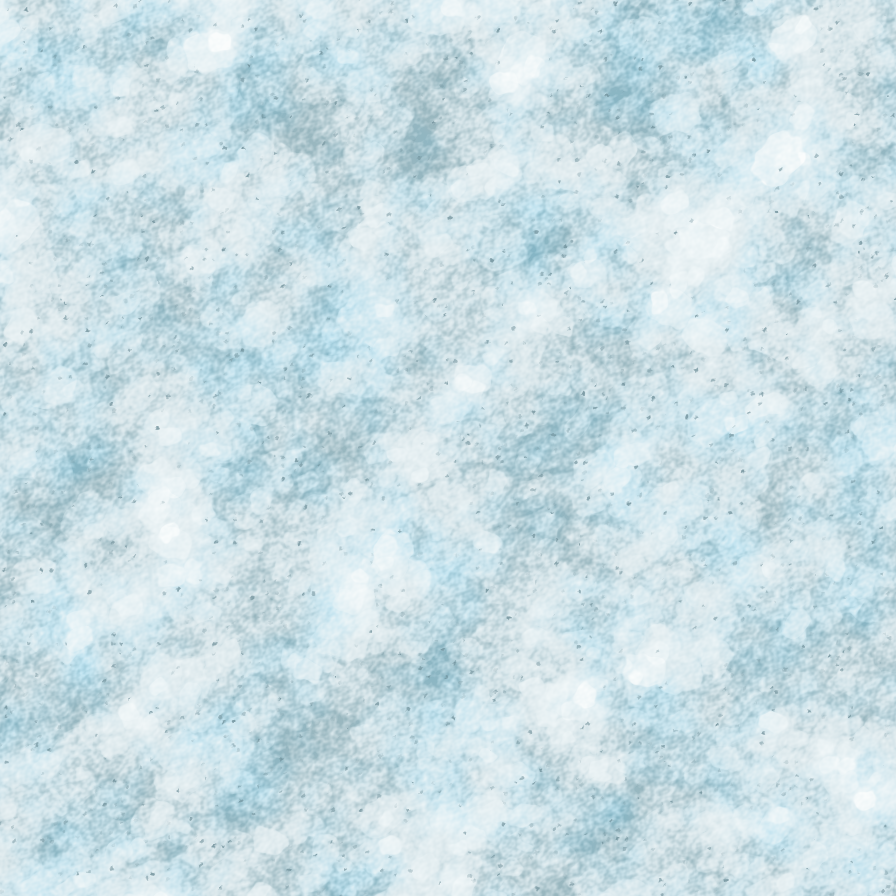
A Shadertoy shader for this texture:

```glsl
const vec3 DEEP_ICE = vec3(0.58, 0.715, 0.755);
const vec3 PALE_ICE = vec3(0.82, 0.895, 0.92);
const vec3 SNOW = vec3(0.98, 0.99, 0.99);
const vec3 PIT = vec3(0.42, 0.55, 0.59);
const vec3 BLUE_SHIFT = vec3(-0.075, -0.006, 0.022);

vec2 hash2(vec2 p) {
    vec3 q = fract(p.xyx * vec3(0.1031, 0.1030, 0.0973));
    q += dot(q, q.yzx + 33.33);
    return fract((q.xx + q.yz) * q.zy);
}

float cornerSlope(vec2 cell, vec2 offset) {
    float angle = 6.28318 * hash2(cell).x;
    return dot(vec2(cos(angle), sin(angle)), offset);
}

float gradientNoise(vec2 p) {
    vec2 i = floor(p), f = fract(p);
    vec2 u = f * f * f * (f * (f * 6.0 - 15.0) + 10.0);
    vec2 e = vec2(1.0, 0.0);
    float low = mix(cornerSlope(i, f), cornerSlope(i + e, f - e), u.x);
    float high = mix(cornerSlope(i + e.yx, f - e.yx),
                     cornerSlope(i + e.xx, f - e.xx), u.x);
    return mix(low, high, u.y);
}

float fbm(vec2 p, int octaves, float gain) {
    float sum = 0.0, amplitude = 1.0;
    for (int i = 0; i < octaves; i++) {
        sum += amplitude * gradientNoise(p);
        p = mat2(0.88, 0.47, -0.47, 0.88) * p * 2.03 + 17.3;
        amplitude *= gain;
    }
    return sum;
}

vec2 rotate(vec2 p, float angle) {
    float c = cos(angle), s = sin(angle);
    return vec2(c * p.x + s * p.y, c * p.y - s * p.x);
}

// Axes along and across the rising diagonal
vec2 alongSlope(vec2 p, float stretch) {
    return rotate(p, 0.69) / vec2(stretch, 1.0);
}

float cloudTone(vec2 p) {
    return 0.45 + 0.40 * fbm(alongSlope(p, 1.5) * 6.5 + 40.0, 4, 0.8);
}

// Blunt flat flakes, lighter ones lying over darker ones
float flakes(vec2 p, float scale, float base, float seed) {
    vec2 g = p * scale;
    float tone = base;
    for (int y = -1; y <= 1; y++)
    for (int x = -1; x <= 1; x++) {
        vec2 id = floor(g) + vec2(x, y);
        vec2 place = hash2(id + seed);
        vec2 look = hash2(id + seed + 71.0);
        vec2 centre = id + 0.1 + 0.8 * place;
        vec2 d = rotate(g - centre, 0.5 + 1.2 * (place.x - place.y));
        d = abs(d) / vec2(1.0 + 0.4 * look.y, 1.0);
        float dist = pow(dot(d * d * d, vec2(1.0)), 1.0 / 3.0);
        float radius = 0.30 + 0.32 * look.x;
        float edge = 0.0013 * scale;
        float mask = 1.0 - smoothstep(radius - edge, radius + edge, dist);
        float flakeTone = cloudTone(centre / scale) + 0.46 * (look.y - 0.5);
        tone = max(tone, mix(base, flakeTone, mask));
    }
    return tone;
}

// Sparse small pits of uneven depth
float pits(vec2 p, float scale, float density) {
    vec2 g = alongSlope(p, 1.2) * scale;
    g += 0.35 * vec2(gradientNoise(g * 2.3), gradientNoise(g * 2.3 + 50.0));
    vec2 id = floor(g);
    vec2 place = hash2(id + 13.0);
    vec2 look = hash2(id + 157.0);
    float radius = 0.10 + 0.16 * look.y;
    float dist = length(fract(g) - 0.35 - 0.3 * place);
    float pit = 1.0 - smoothstep(radius - 0.10, radius + 0.20, dist);
    return pit * step(look.x, density) * (0.2 + 0.8 * place.y * place.y);
}

vec3 iceRamp(float tone) {
    vec3 color = mix(DEEP_ICE, PALE_ICE, clamp(tone * 2.0, 0.0, 1.0));
    return mix(color, SNOW, clamp(tone * 2.0 - 1.0, 0.0, 1.0));
}

void mainImage(out vec4 fragColor, in vec2 fragCoord) {
    vec2 p = fragCoord / iResolution.y;

    // Ragged outlines
    vec2 ragged = p + 0.005 * vec2(gradientNoise(p * 75.0),
                                   gradientNoise(p * 75.0 + 91.0));

    // Broad patches under two sizes of flake
    float base = cloudTone(ragged) - 0.04;
    float tone = mix(flakes(ragged, 27.0, base, 5.0),
                     flakes(ragged, 50.0, base, 203.0), 0.5);
    tone = 0.5 + 1.12 * (tone - 0.5);

    // Fine grain, rougher in the shade
    float shade = 1.0 - smoothstep(0.35, 0.85, tone);
    float grain = fbm(alongSlope(p, 1.3) * 120.0, 2, 1.0);
    tone += grain * mix(0.08, 0.29, shade);

    // Drift between grey and blue ice
    vec3 color = iceRamp(tone);
    float blueness = max(fbm(p * 9.0 + 120.0, 3, 0.7), -0.3) + 0.05;
    color += BLUE_SHIFT * blueness * (1.0 - smoothstep(0.5, 0.95, tone));

    float depth = pits(p, 150.0, mix(0.015, 0.10, shade));
    color = mix(color, PIT, 0.8 * depth);

    fragColor = vec4(clamp(color, 0.0, 1.0), 1.0);
}
```
